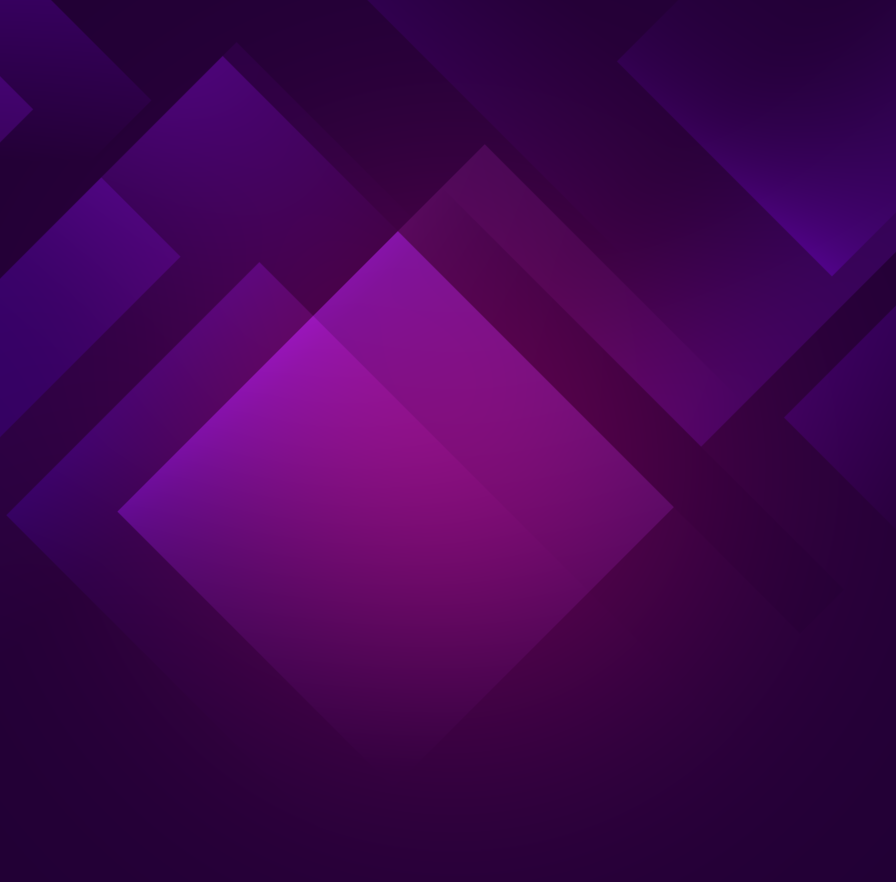
Give the GLSL for this background, as a Shadertoy shader.

```glsl
// Overlapping translucent diamond panes over a magenta glow on deep violet.
// Space is turned by 45 degrees so each pane is a plain box; every pane adds
// its own tint, faded along one of the diagonal axes.

const float FAR = 9.0; // limit for panes that run off the canvas

// Soft-edged box mask in diagonal space
float pane(vec2 q, vec2 lo, vec2 hi, float soft) {
    vec2 d = min(q - lo, hi - q);
    vec2 m = smoothstep(-soft, soft, d);
    return m.x * m.y;
}

// Linear fall from one at start to zero at end
float fall(float v, float start, float end) {
    return clamp((end - v) / (end - start), 0.0, 1.0);
}

float bell(float r, float width) {
    return exp(-r * r / (width * width));
}

void mainImage(out vec4 fragColor, in vec2 fragCoord) {
    // x runs right, y runs down from the top, both in canvas widths
    vec2 p = vec2(fragCoord.x, iResolution.y - fragCoord.y) / iResolution.x;
    vec2 q = vec2(p.x + p.y, p.x - p.y);
    float soft = 1.2 / iResolution.x;

    // Backdrop and central glow
    float r = length(p - vec2(0.508, 0.521));
    float glow = bell(r, 0.318);
    vec3 col = vec3(0.13, 0.0, 0.205);
    col += vec3(0.24, 0.012, 0.065) * glow;
    col += vec3(0.005, 0.0, 0.04) * bell(r, 0.42);

    // Upper left: large pane with its rim, then the smaller ones
    float fade = fall(q.x, 0.311, 0.74);
    float side = mix(0.3, 1.0, smoothstep(-0.3, 0.186, q.y));
    col += vec3(0.15, 0.015, 0.25) * fade * side
         * pane(q, vec2(0.311, -FAR), vec2(FAR, 0.186), soft);
    col += vec3(0.035, 0.0, 0.055) * fade
         * pane(q, vec2(0.311, 0.186), vec2(FAR, 0.217), soft);

    vec3 bandTint = mix(vec3(0.03, 0.0, 0.12), vec3(0.07, 0.01, 0.14),
                        smoothstep(-0.4, -0.085, q.y));
    col += bandTint * pane(q, vec2(0.311, -FAR), vec2(0.488, -0.085), soft);
    col += vec3(0.08, 0.0, 0.16) * fall(p.y, 0.0, 0.18)
         * pane(q, vec2(-FAR), vec2(0.281, 0.057), soft);
    col += vec3(0.09, 0.01, 0.15)
         * pane(q, vec2(-FAR), vec2(0.159, -0.085), soft);

    // Upper right: long diagonal band
    col += vec3(0.05, 0.0, 0.11) * fall(q.y, 0.41, 0.64) * fall(q.x, 0.3, 1.0)
         * pane(q, vec2(-FAR, 0.41), vec2(1.281, FAR), soft);
    col += vec3(0.07, 0.01, 0.13) * smoothstep(0.9, 1.281, q.x)
         * pane(q, vec2(0.702, 0.284), vec2(1.281, FAR), soft);

    // Plum strips beside the central diamond
    float along = (q.x - 0.702) / 0.3;
    vec3 plum = vec3(0.1, 0.03, 0.1);
    col += plum * (1.0 - along) * exp(-along)
         * pane(q, vec2(0.702, 0.186), vec2(1.6, 0.284), soft);
    col += plum * fall(q.x, 0.702, 1.281)
         * pane(q, vec2(0.702, 0.284), vec2(1.281, 0.38), soft);

    // Right: panes lit along one side
    col += vec3(0.09, 0.0, 0.19) * exp(-9.0 * max(q.y - 0.62, 0.0))
         * mix(0.5, 1.0, smoothstep(0.757, 1.237, q.x))
         * pane(q, vec2(0.757, 0.62), vec2(1.237, FAR), soft);
    col += vec3(0.06, 0.0, 0.13) * fall(q.x, 1.341, 1.64)
         * pane(q, vec2(1.341, 0.409), vec2(FAR), soft);

    // Left diamond, violet far from the glow and magenta near it
    vec3 tint = mix(vec3(0.04, 0.0, 0.17), vec3(0.22, 0.05, 0.18), glow);
    col += tint * exp(-4.0 * max(q.x - 0.582, 0.0)) * fall(p.y, 0.5, 0.95)
         * pane(q, vec2(0.582, -0.568), vec2(FAR, -0.003), soft);

    // Central diamond, brightest along its upper left edge
    vec3 body = vec3(0.2, 0.07, 0.26) * fall(p.y, 0.26, 0.86);
    vec3 rim = vec3(0.06, 0.0, 0.12) * exp(-7.0 * max(q.x - 0.702, 0.0));
    col += (body + rim) * pane(q, vec2(0.702, -0.44), vec2(1.318, 0.186), soft);

    fragColor = vec4(clamp(col, 0.0, 1.0), 1.0);
}
```
